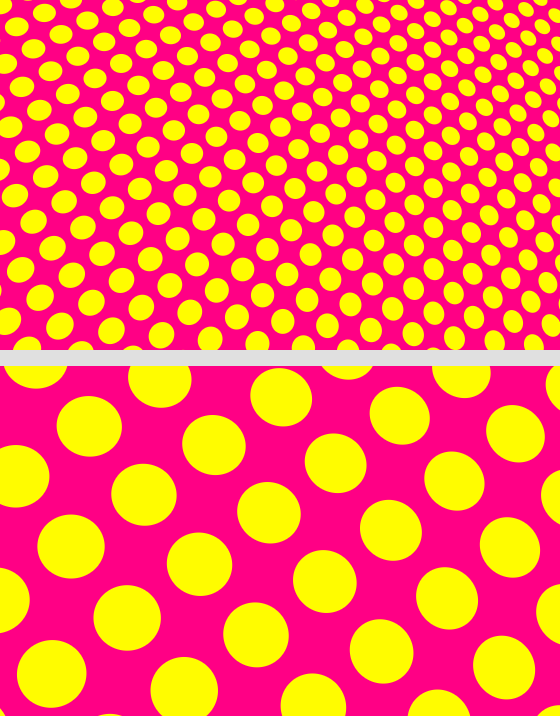
Top: the whole. Bottom: its middle third, enlarged.
Write a WebGL 1 fragment shader that draws this pattern.

```glsl
precision highp float;
// Yellow dots on hot pink: a square lattice of equal circles on a flat plane
// seen in perspective. Each pixel is projected back onto the plane, where
// fract() repeats one circle per cell; edges are smoothed over one pixel.

uniform vec2 u_resolution;

const vec3 GROUND_COLOR = vec3(1.0, 0.0, 0.52);
const vec3 DOT_COLOR = vec3(1.0, 0.99, 0.0);
const float DOT_RADIUS = 0.362; // in lattice cells

// Homogeneous screen vectors (x, y, w), in canvas heights.
const vec3 STEP_DOWN = vec3(0.04656, -0.06915, -0.0079); // one cell down-right
const vec3 STEP_UP = vec3(0.08073, 0.0587, 0.0202);      // one cell up-right
const vec3 ORIGIN = vec3(0.7896, 0.5271, 1.0);           // a dot near the center

// Inverse perspective: screen point to lattice coordinates.
vec2 screenToLattice(vec2 p) {
  vec3 ray = vec3(p, 1.0);
  vec2 plane = vec2(dot(cross(STEP_UP, ORIGIN), ray),
                    dot(cross(ORIGIN, STEP_DOWN), ray));
  return plane / dot(cross(STEP_DOWN, STEP_UP), ray);
}

// Coverage of the nearest dot, from its distance measured in pixels.
float dotCoverage(vec2 p, float pixel) {
  vec2 lattice = screenToLattice(p);
  vec2 stepX = screenToLattice(p + vec2(pixel, 0.0)) - lattice;
  vec2 stepY = screenToLattice(p + vec2(0.0, pixel)) - lattice;

  vec2 cell = fract(lattice + 0.5) - 0.5;
  float radius = length(cell);
  vec2 normal = cell / max(radius, 1e-4);
  float perPixel = length(vec2(dot(normal, stepX), dot(normal, stepY)));
  return clamp(0.5 - (radius - DOT_RADIUS) / max(perPixel, 1e-5), 0.0, 1.0);
}

void main() {
  vec2 p = gl_FragCoord.xy / u_resolution.y;
  float coverage = dotCoverage(p, 1.0 / u_resolution.y);
  gl_FragColor = vec4(mix(GROUND_COLOR, DOT_COLOR, coverage), 1.0);
}
```
